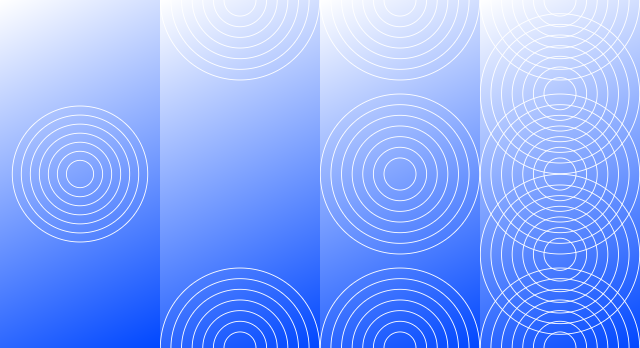
A Shadertoy shader for this background:

```glsl
// Four tall panels, each shaded diagonally from white to blue, carry thin white
// concentric rings. Every panel shows a different choice of five ring centres
// along its middle axis. Lengths are in panel widths, with y measured downward.

const float PANEL_COUNT  = 4.0;
const float PANEL_HEIGHT = 2.1667;
const vec3  LIGHT_COLOR  = vec3(1.0);
const vec3  DEEP_COLOR   = vec3(0.0, 0.278, 1.0);
const vec3  RING_COLOR   = vec3(1.0);

const float RING_COUNT   = 7.0;
const float INNER_RADIUS = 0.100;
const float OUTER_RADIUS = 0.498;
const float SMALL_SCALE  = 0.85;    // ring scale in the first panel
const float STROKE_WIDTH = 0.0054;
const float NEAR_OFFSET  = 0.5;     // distance of the inner pair of centres

// Pixel coverage of a stroke at signed distance d from its centre line
float strokeCoverage(float d, float pixel) {
    float halfWidth = 0.5 * STROKE_WIDTH;
    return clamp((d + halfWidth) / pixel + 0.5, 0.0, 1.0)
         - clamp((d - halfWidth) / pixel + 0.5, 0.0, 1.0);
}

// Concentric rings about the origin; only the nearest ring can cover a pixel
float ringCoverage(vec2 p, float scale, float pixel) {
    float gap = (OUTER_RADIUS - INNER_RADIUS) / (RING_COUNT - 1.0);
    float radius = length(p);
    float index = round((radius / scale - INNER_RADIUS) / gap);
    index = clamp(index, 0.0, RING_COUNT - 1.0);
    return strokeCoverage(radius - scale * (INNER_RADIUS + gap * index), pixel);
}

// Level 0 is the middle centre, 1 the inner pair, 2 the pair on the panel ends
bool hasCentre(int panel, int level) {
    if (level == 0) return panel != 1;
    if (level == 1) return panel == 3;
    return panel > 0;
}

// Local x whose jump between panels is blended over one pixel
float smoothLocalX(float x, float pixel) {
    return x + max(0.5 - x / pixel, 0.0) - max(0.5 - (1.0 - x) / pixel, 0.0);
}

void mainImage(out vec4 fragColor, in vec2 fragCoord) {
    vec2 uv = fragCoord / iResolution.xy;
    float pixel = PANEL_COUNT / iResolution.x;
    float across = uv.x * PANEL_COUNT;
    int panel = int(across);
    vec2 p = vec2(fract(across), (1.0 - uv.y) * PANEL_HEIGHT);

    // Diagonal gradient, corner to corner of the panel
    vec2 diagonal = vec2(1.0, PANEL_HEIGHT);
    vec2 shadePoint = vec2(smoothLocalX(p.x, pixel), p.y);
    float shade = dot(shadePoint, diagonal) / dot(diagonal, diagonal);
    vec3 color = mix(LIGHT_COLOR, DEEP_COLOR, clamp(shade, 0.0, 1.0));

    // Ring groups, placed symmetrically about the panel centre
    float scale = panel == 0 ? SMALL_SCALE : 1.0;
    for (int k = -2; k <= 2; k++) {
        int level = abs(k);
        if (!hasCentre(panel, level)) continue;
        float offset = level == 2 ? 0.5 * PANEL_HEIGHT : NEAR_OFFSET * float(level);
        vec2 centre = vec2(0.5, 0.5 * PANEL_HEIGHT + sign(float(k)) * offset);
        color = mix(color, RING_COLOR, ringCoverage(p - centre, scale, pixel));
    }

    fragColor = vec4(color, 1.0);
}
```
